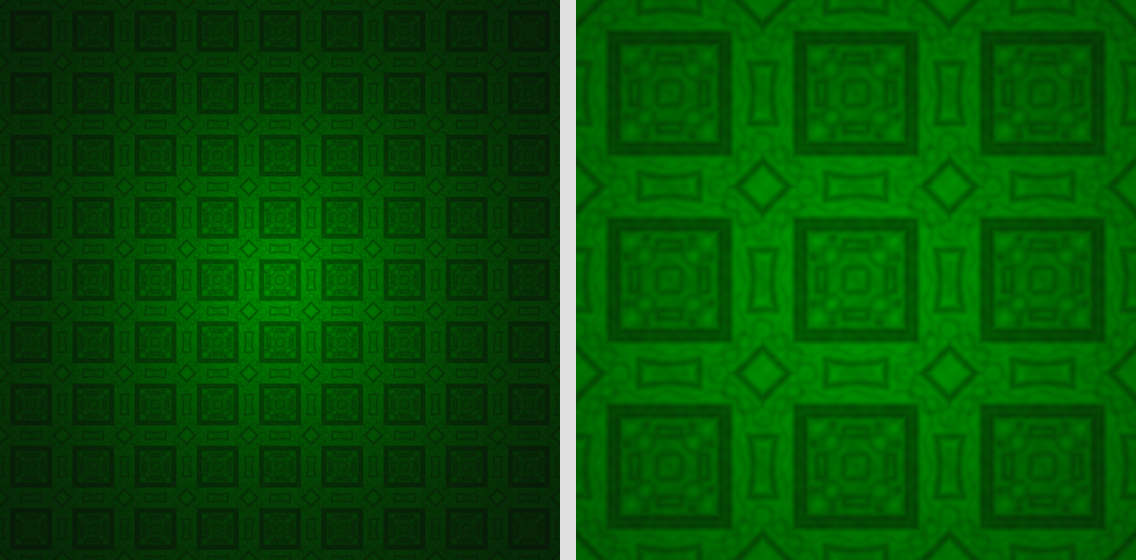
Left, the full canvas; right, a detail of the centre.
A Shadertoy shader for this pattern:

```glsl
// Dark green ornamental tiles: framed squares, corner diamonds and linking bars.
// Each cell is folded eight ways and drawn with soft distance functions, then
// lit by a central glow that levels out at the borders so the sheet tiles.
#define REPEATS 9.0
#define LINE 0.015
#define SOFT 0.023
#define FRAME_OUT 0.335
#define FRAME_IN 0.258
#define GLOW 0.43
#define GLOW_RADIUS 0.33
#define AMBIENT 0.13
#define GRAIN 0.04

const float TAU = 6.2831853;

float blurWidth() {
    return max(SOFT, REPEATS / iResolution.y);
}

// Coverage of the inside of a shape
float fill(float d) {
    float w = blurWidth();
    return 1.0 - smoothstep(-w, w, d);
}

// Coverage of a line along a shape's border
float stroke(float d, float halfWidth) {
    return fill(abs(d) - halfWidth);
}

float box(vec2 p, vec2 halfSize) {
    vec2 d = abs(p) - halfSize;
    return length(max(d, 0.0)) + min(max(d.x, d.y), 0.0);
}

// Small motifs inside the frame; s is the folded position, s.x >= s.y >= 0
float innerTone(vec2 s) {
    float tone = 0.90;
    tone -= 0.20 * stroke(box(s, vec2(0.04)) - 0.026, LINE);
    tone -= 0.10 * fill(length(s) - 0.018);
    tone -= 0.24 * stroke(box(s - vec2(0.185, 0.0), vec2(0.022, 0.06)), LINE);
    tone -= 0.14 * stroke(length(s - vec2(0.13)) - 0.05, LINE * 0.8);
    tone -= 0.20 * fill(length(s - vec2(0.225, 0.125)) - 0.024);
    tone += 0.16 * fill(length(s - vec2(0.205)) - 0.020);
    tone += 0.12 * fill(length(s - vec2(0.13)) - 0.018);
    return tone;
}

// Diamonds, bars and curls in the bands between frames
float bandTone(vec2 s) {
    float tone = 1.04;
    vec2 corner = 0.5 - s;
    float diamond = (corner.x + corner.y - 0.138) * 0.7071;
    tone -= 0.37 * stroke(diamond, LINE * 1.25);

    // Bars with flared ends
    float flare = 0.050 + 0.8 * s.y * s.y;
    float bar = box(s - vec2(0.5, 0.0), vec2(flare, 0.160));
    tone -= 0.31 * stroke(bar, LINE * 1.15);
    tone -= 0.14 * stroke(box(s - vec2(0.5, 0.0), vec2(0.006, 0.085)), LINE * 0.7);

    // Rings and leaf curls beside the diamonds
    tone -= 0.15 * stroke(length(s - vec2(0.5, 0.265)) - 0.052, LINE * 0.8);
    tone -= 0.12 * fill(length(s - vec2(0.5, 0.265)) - 0.012);
    tone -= 0.15 * stroke(length(s - vec2(0.40, 0.33)) - 0.042, LINE * 0.8);
    tone -= 0.12 * stroke(s.x - 0.385 - 0.02 * cos(4.0 * TAU * s.y), LINE * 0.5);
    return tone;
}

float ornament(vec2 p) {
    vec2 q = abs(p);
    vec2 s = vec2(max(q.x, q.y), min(q.x, q.y));
    float tone = mix(bandTone(s), innerTone(s), fill(s.x - FRAME_IN));

    // Frame with two dark rails
    float frame = fill(s.x - FRAME_OUT) * (1.0 - fill(s.x - FRAME_IN));
    tone = mix(tone, 0.71, frame);
    tone -= 0.14 * stroke(s.x - FRAME_OUT + 0.014, LINE);
    tone -= 0.16 * stroke(s.x - FRAME_IN - 0.014, LINE);
    return tone;
}

// Faint mottling from sines with whole frequencies, mirrored in each cell
float grain(vec2 cell) {
    vec2 a = TAU * cell;
    float weave = cos(7.0 * a.x + 2.0 * cos(3.0 * a.y))
                * cos(7.0 * a.y + 2.0 * cos(3.0 * a.x));
    return weave + 0.4 * cos(5.0 * a.x) * cos(5.0 * a.y);
}

// Radial glow whose slope reaches zero at the canvas borders
float glow(vec2 uv) {
    vec2 d = abs(uv - 0.5);
    vec2 edge = max(d - 0.4, 0.0);
    float r = length(d - 5.0 * edge * edge);
    return AMBIENT + GLOW * exp(-pow(r / GLOW_RADIUS, 1.4));
}

void mainImage(out vec4 fragColor, in vec2 fragCoord) {
    vec2 uv = fragCoord / iResolution.xy;
    vec2 cell = uv * REPEATS;
    float tone = ornament(fract(cell) - 0.5) + GRAIN * grain(cell);
    float green = glow(uv) * tone;

    // Shadows turn slightly grey
    float grey = 0.04 * clamp(1.0 - green / 0.4, 0.0, 1.0);
    fragColor = vec4(grey, green, grey, 1.0);
}
```
